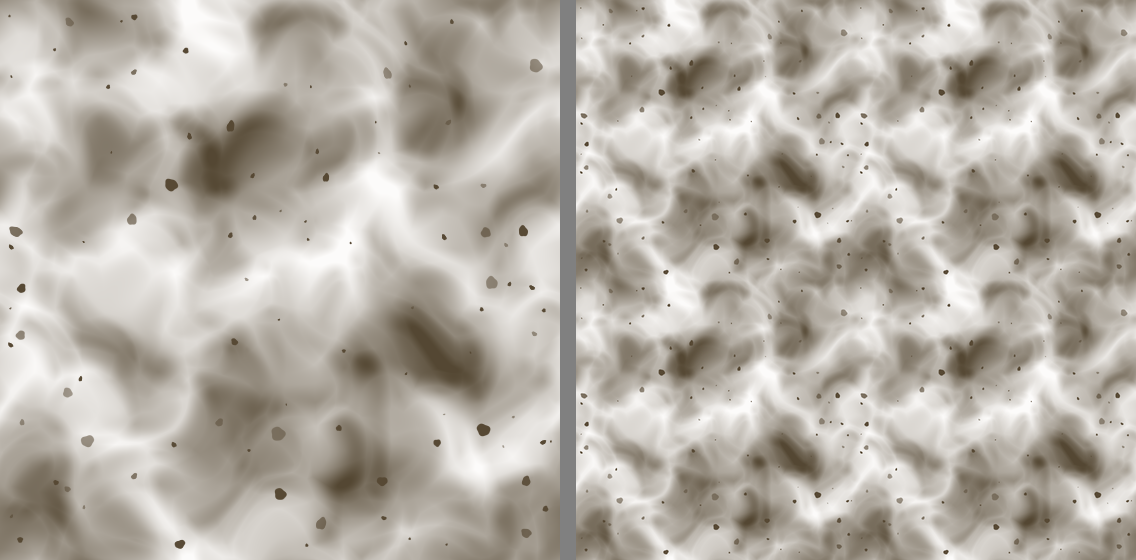
Left, the tile; right, the same tile 2 across and 2 down.
This texture is drawn by a WebGL 1 fragment shader. Its source:

```glsl
precision highp float;
uniform vec2 u_resolution;

const vec3 DARK_COLOR = vec3(0.33, 0.28, 0.20);
const vec3 LIGHT_COLOR = vec3(0.99, 0.985, 0.98);
const vec3 PIT_COLOR = vec3(0.34, 0.285, 0.205);
const float CLOUD_REPEATS = 4.0;   // coarse cells across the canvas
const float CLOUD_GAIN = 0.45;     // weight of each finer layer
const float DEPTH_SPREAD = 0.30;   // how unevenly dark the cells are
const float TONE_MEAN = 0.56;
const float CELL_MEAN = 0.58;
const float CONTRAST = 1.22;
const float SWAY = 0.025;          // broad bending of the cells
const float CREASE_REPEATS = 7.0;
const float CREASE = 0.055;        // kinked folding of the cells
const float PIT_EDGE = 0.0014;
const float TAU = 6.2831853;

vec3 hash3(vec2 cell, float seed) {
  vec3 q = fract(cell.xyx * vec3(0.1031, 0.1030, 0.0973) + seed * 0.137);
  q += dot(q, q.yzx + 33.33);
  return fract((q.xxy + q.yzz) * q.zyx);
}

// Wrapping cellular noise: soft dark cores, bright creased borders.
float cellular(vec2 uv, float repeats, float seed) {
  vec2 p = uv * repeats;
  vec2 base = floor(p);
  float nearest = 1.0;
  for (int y = -1; y <= 1; y++) {
    for (int x = -1; x <= 1; x++) {
      vec2 cell = base + vec2(float(x), float(y));
      vec3 rnd = hash3(mod(cell, repeats), seed);
      float d = length(cell + rnd.xy - p) + DEPTH_SPREAD * rnd.z;
      nearest = min(nearest, d);
    }
  }
  return smoothstep(0.0, 1.0, nearest);
}

// Bends and folds the plane with periodic displacements.
vec2 warp(vec2 uv) {
  vec2 sway = sin(TAU * (2.0 * uv.yx + vec2(0.13, 0.58)))
            + 0.6 * sin(TAU * (uv.xy + 3.0 * uv.yx + vec2(0.71, 0.27)));
  vec2 crease = vec2(cellular(uv, CREASE_REPEATS, 11.0),
                     cellular(uv, CREASE_REPEATS, 17.0)) - 0.5;
  return uv + SWAY * sway + CREASE * crease;
}

float clouds(vec2 uv) {
  float sum = 0.0;
  float total = 0.0;
  float weight = 1.0;
  float repeats = CLOUD_REPEATS;
  for (int i = 0; i < 3; i++) {
    sum += weight * cellular(uv, repeats, 3.0 + float(i) * 5.0);
    total += weight;
    weight *= CLOUD_GAIN;
    repeats *= 2.0;
  }
  return sum / total;
}

// Coverage of small uneven pits, at most one in each grid cell.
float pits(vec2 uv, float repeats, float share, vec2 radii, float seed) {
  vec2 p = uv * repeats;
  vec2 cell = mod(floor(p), repeats);
  vec3 place = hash3(cell, seed);
  vec3 shape = hash3(cell, seed + 2.3);
  vec2 d = (fract(p) - mix(vec2(0.27), vec2(0.73), place.xy)) / repeats;

  float turn = TAU * shape.x;
  float c = cos(turn);
  float s = sin(turn);
  d = vec2(c * d.x + s * d.y, c * d.y - s * d.x);
  d.y *= mix(1.0, 1.6, shape.y);
  float angle = atan(d.y, d.x + 1e-6);
  float lumps = 1.0 + 0.08 * sin(3.0 * angle + turn) + 0.04 * sin(5.0 * angle);

  float radius = mix(radii.x, radii.y, shape.z * shape.z) * lumps;
  float cover = 1.0 - smoothstep(-PIT_EDGE, PIT_EDGE, length(d) - radius);
  float opacity = mix(0.5, 1.0, smoothstep(0.0, 0.6, fract(place.x * 7.0 + shape.y)));
  return cover * opacity * step(place.z, share);
}

void main() {
  vec2 uv = gl_FragCoord.xy / u_resolution;

  // Cloudy ground
  float tone = TONE_MEAN + CONTRAST * (clouds(warp(uv)) - CELL_MEAN);
  vec3 color = mix(DARK_COLOR, LIGHT_COLOR, clamp(tone, 0.0, 1.0));

  // Large and small pits
  float large = pits(uv, 11.0, 0.36, vec2(0.005, 0.013), 23.0);
  float small = pits(uv, 17.0, 0.18, vec2(0.002, 0.006), 31.0);
  color = mix(color, PIT_COLOR, max(large, small));

  gl_FragColor = vec4(color, 1.0);
}
```
